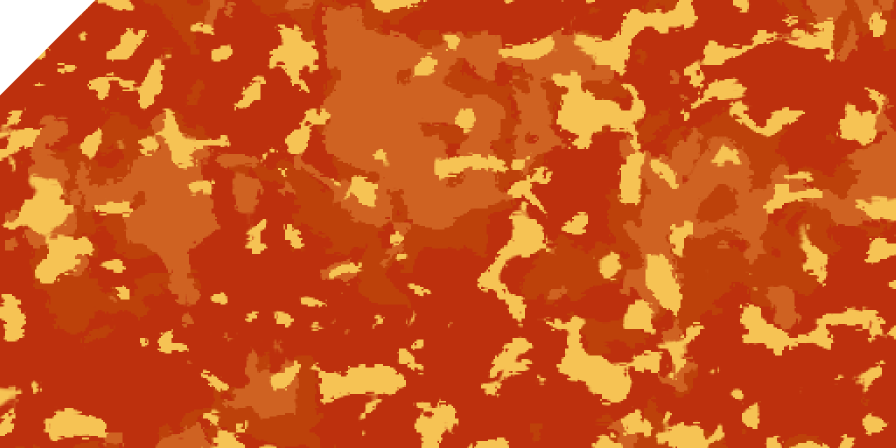
A WebGL 2 fragment shader for this texture:

```glsl
#version 300 es
precision highp float;
// Flat, ragged patches of yellow and two oranges scattered over a rust red ground.
// Each layer is thresholded value noise, sampled on a fine grid with warped and
// block-shifted coordinates for notched outlines; one corner is cut off in white.

uniform vec2 u_resolution;
out vec4 fragColor;

float hash(vec2 p) {
    vec3 q = fract(vec3(p.xyx) * 0.1031);
    q += dot(q, q.yzx + 33.33);
    return fract((q.x + q.y) * q.z);
}

float valueNoise(vec2 p) {
    vec2 cell = floor(p);
    vec2 f = fract(p);
    f = f * f * (3.0 - 2.0 * f);
    float low = mix(hash(cell), hash(cell + vec2(1, 0)), f.x);
    float high = mix(hash(cell + vec2(0, 1)), hash(cell + vec2(1, 1)), f.x);
    return mix(low, high, f.y);
}

// Smooth bending of the plane, which curls and stretches the patches.
vec2 bend(vec2 p) {
    vec2 offset = vec2(valueNoise(p * 11.0 + 31.7), valueNoise(p * 11.0 + 83.2));
    return p + 0.07 * (offset - 0.5);
}

// Random shifts of small rectangles, which cut steps into the outlines.
vec2 notch(vec2 p) {
    vec2 block = floor(p * vec2(55.0, 90.0));
    vec2 offset = vec2(hash(block + 7.0), hash(block + 119.0));
    return p + 0.013 * (offset - 0.5);
}

vec3 patches(vec2 p) {
    p = (floor(p * 256.0) + 0.5) / 256.0;
    vec2 q = bend(notch(p));

    // Broad regions gather the oranges into clusters.
    float region = 0.5 * valueNoise(q * 4.5 + 12.3);
    float dark = region + 0.32 * valueNoise(q * 15.0 + 47.1)
                        + 0.18 * valueNoise(q * 34.0 + 5.9);
    float orange = region + 0.32 * valueNoise(q * 14.0 + 151.4)
                          + 0.18 * valueNoise(q * 31.0 + 66.6);
    float yellow = 0.68 * valueNoise(q * vec2(15.0, 18.0) + 211.8)
                 + 0.32 * valueNoise(q * vec2(31.0, 36.0) + 93.5);

    vec3 color = vec3(0.74, 0.19, 0.05);
    color = mix(color, vec3(0.74, 0.255, 0.04), smoothstep(0.560, 0.566, dark));
    color = mix(color, vec3(0.81, 0.385, 0.135), smoothstep(0.622, 0.632, orange));
    return mix(color, vec3(0.965, 0.765, 0.33), smoothstep(0.655, 0.685, yellow));
}

void main() {
    // Four samples per pixel smooth the stepped edges at any size.
    vec3 color = vec3(0.0);
    for (int i = 0; i < 4; i++) {
        vec2 sub = vec2(i % 2, i / 2) * 0.5 - 0.25;
        color += 0.25 * patches((gl_FragCoord.xy + sub) / u_resolution.y);
    }

    // Diagonal cut across the upper left corner.
    vec2 p = gl_FragCoord.xy / u_resolution.y;
    float edge = (p.x + 1.0 - p.y - 0.213) * 0.7071;
    float pixel = 0.7 / u_resolution.y;
    color = mix(vec3(1.0), color, smoothstep(-pixel, pixel, edge));

    fragColor = vec4(color, 1.0);
}
```
